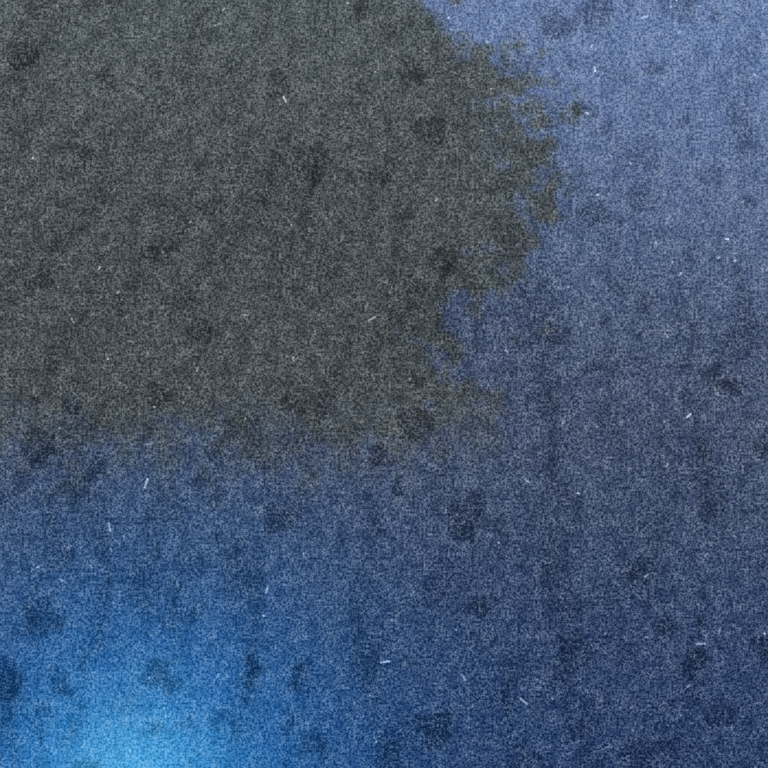
This texture is drawn by a Shadertoy shader. Its source:

```glsl
// Dusty blue car paint: a sky gradient with a glow at the lower left and a ragged
// grey tree reflection at the upper left, under dried drops, run streaks and grit.
// Layers are gradient noise, cellular drops, ridged dust threads and flecks.
#define GRAIN_SCALE 350.0
#define GRAIN_CONTRAST 0.46
#define DROP_SCALE 19.0
#define DROP_DARKNESS 0.20
#define STREAK_DARKNESS 0.20
#define THREAD_LIGHT 0.13
#define FLECK_SCALE 42.0
#define FLECK_SHARE 0.22
#define LEAF_RAGGEDNESS 0.17
#define GLOW_CENTER vec2(0.17, -0.04)
#define SHADE_COLOR vec3(0.225, 0.252, 0.268)
#define DUST_COLOR vec3(0.68, 0.70, 0.72)

vec2 hash2(vec2 p) {
    vec3 q = fract(p.xyx * vec3(0.1031, 0.1030, 0.0973));
    q += dot(q, q.yzx + 33.33);
    return fract((q.xx + q.yz) * q.zy);
}

float cornerSlope(vec2 cell, vec2 offset) {
    float angle = 6.2832 * hash2(cell + 57.0).x;
    return dot(vec2(cos(angle), sin(angle)), offset);
}

// Gradient noise, roughly -0.7 to 0.7
float noise(vec2 p) {
    vec2 i = floor(p), f = fract(p);
    vec2 u = f * f * f * (f * (f * 6.0 - 15.0) + 10.0);
    vec2 e = vec2(1.0, 0.0);
    return mix(mix(cornerSlope(i, f), cornerSlope(i + e, f - e), u.x),
               mix(cornerSlope(i + e.yx, f - e.yx), cornerSlope(i + 1.0, f - 1.0), u.x), u.y);
}

float fbm(vec2 p) {
    float sum = 0.0, amp = 1.0;
    for (int i = 0; i < 4; i++) {
        sum += amp * noise(p);
        p = mat2(1.6, 1.2, -1.2, 1.6) * p + 19.7;
        amp *= 0.55;
    }
    return sum;
}

// Dried drops: x is the dark inside, y the pale rim
vec2 drops(vec2 p) {
    p += 0.32 * vec2(fbm(p * 1.8), fbm(p * 1.8 + 40.0));
    vec2 cell = floor(p), result = vec2(0.0);
    for (int j = -1; j <= 1; j++)
    for (int i = -1; i <= 1; i++) {
        vec2 c = cell + vec2(i, j);
        vec2 rnd = hash2(c + 11.0);
        float radius = mix(0.12, 0.52, rnd.x * rnd.x);
        float d = length(p - c - hash2(c + 83.0)) - radius;
        float inside = 1.0 - smoothstep(-0.16, 0.10, d);
        float rim = exp(-pow((d - 0.08) / 0.07, 2.0));
        result = max(result, vec2(inside, rim) * smoothstep(0.2, 0.9, rnd.y));
    }
    return result;
}

// Bright specks and a few short hairs
float flecks(vec2 p) {
    vec2 cell = floor(p);
    float light = 0.0;
    for (int j = -1; j <= 1; j++)
    for (int i = -1; i <= 1; i++) {
        vec2 c = cell + vec2(i, j);
        vec2 rnd = hash2(c + 131.0), shape = hash2(c + 207.0);
        vec2 d = p - c - hash2(c + 313.0);
        float angle = 3.1416 * shape.x;
        vec2 dir = vec2(cos(angle), sin(angle));
        float halfLength = 0.24 * pow(shape.y, 4.0);
        d -= dir * clamp(dot(d, dir), -halfLength, halfLength);
        float spot = 1.0 - smoothstep(0.01, 0.11, length(d));
        light = max(light, spot * step(rnd.x, FLECK_SHARE) * mix(0.2, 1.0, pow(rnd.y, 4.0)));
    }
    return light;
}

// Share of tree reflection: leafy on the right, soft below
float treeShade(vec2 p) {
    float leaf = LEAF_RAGGEDNESS * (0.5 * fbm(p * 8.0) + 0.6 * fbm(p * 26.0 + 7.0));
    float edge = 0.62 + 0.12 * exp(-pow((p.y - 0.80) / 0.11, 2.0))
               - 0.07 * smoothstep(0.90, 1.0, p.y);
    float right = 1.0 - smoothstep(-0.045, 0.045, p.x - edge + leaf);
    float below = smoothstep(-0.07, 0.07, p.y - 0.415 + 0.45 * leaf);
    return right * below;
}

vec3 paint(vec2 p) {
    vec3 color = mix(vec3(0.10, 0.19, 0.36), vec3(0.20, 0.255, 0.375), smoothstep(0.0, 0.5, p.y));
    color = mix(color, vec3(0.37, 0.47, 0.66), smoothstep(0.42, 1.05, p.y + 0.12 * (p.x - 0.7)));
    vec2 d = p - GLOW_CENTER;
    float reach = dot(d, d);
    color += vec3(-0.05, 0.20, 0.39) * exp(-reach * 11.0);
    return color + vec3(0.20, 0.28, 0.18) * exp(-reach * 55.0);
}

void mainImage(out vec4 fragColor, in vec2 fragCoord) {
    vec2 p = fragCoord / iResolution.xy;

    // Runs lean right in the upper left and fall straight elsewhere
    float lean = mix(0.75, -0.12, smoothstep(0.15, 0.75, p.x));
    vec2 run = vec2(p.x - lean * max(p.y - 0.35, 0.0), p.y);
    vec2 wobble = 0.012 * vec2(noise(p * 14.0), noise(p * 14.0 + 50.0));
    float streak = fbm((run + wobble) * vec2(20.0, 6.0));
    vec2 drop = drops(p * DROP_SCALE);

    // Reflection over paint
    float shade = treeShade(p);
    vec3 shadeColor = SHADE_COLOR * (1.0 + 0.16 * smoothstep(0.65, 1.0, p.y));
    vec3 color = mix(paint(p), shadeColor, shade * 0.95);
    color *= 1.0 - DROP_DARKNESS * drop.x - STREAK_DARKNESS * smoothstep(-0.1, 0.9, streak);

    // Dust film, lacy threads and fine grit
    float grain = noise(p * GRAIN_SCALE) + 0.7 * noise(p * GRAIN_SCALE * 0.56 + 31.0);
    float clump = fbm(p * 55.0);
    float ridge = 1.0 - abs(fbm(run * vec2(34.0, 22.0) + 0.6 * clump));
    float thread = smoothstep(0.82, 1.0, ridge) * smoothstep(-0.3, 0.5, noise(p * 30.0) + 0.2);
    float film = 0.15 + 0.14 * clump - 0.06 * streak - 0.06 * drop.x + 0.05 * drop.y;
    film += THREAD_LIGHT * thread * (0.5 + grain);
    float grit = GRAIN_CONTRAST * grain * (0.65 + 0.5 * clump);
    float dust = clamp(film + grit, 0.0, 0.8);
    vec3 dustColor = DUST_COLOR * mix(vec3(1.0), vec3(0.95, 0.95, 0.91), shade);
    color *= 1.0 + 0.32 * grain + 0.10 * clump;
    color = mix(color, dustColor, dust);
    color += flecks(p * FLECK_SCALE) * vec3(0.42, 0.42, 0.39);

    fragColor = vec4(clamp(color, 0.0, 1.0), 1.0);
}
```
